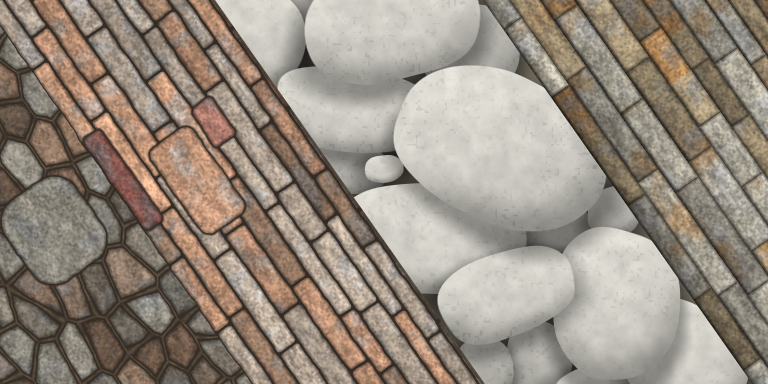
Give the GLSL for this texture, as a WebGL 2 fragment shader.

```glsl
#version 300 es
precision highp float;
uniform vec2 u_resolution;
out vec4 fragColor;

const vec2 ACROSS = vec2(.818, .575), ALONG = vec2(.575, -.818);
const float BRICK_START = .535, PEBBLE_START = 1.033, SLATE_START = 1.603;
const vec2 BRICK_SIZE = vec2(.0555, .25), SLATE_SIZE = vec2(.066, .25), FIELD_SIZE = vec2(.08, .12);
const vec3 GAP = vec3(.2, .17, .14), MORTAR = vec3(.42, .36, .29);
const vec3 TAN = vec3(.68, .62, .56), SALMON = vec3(.75, .58, .47), BROWN = vec3(.58, .47, .39);
const vec3 CRIMSON = vec3(.53, .34, .31), PINK = vec3(.68, .48, .43);
const vec3 GREY = vec3(.6, .58, .53), OLIVE = vec3(.57, .51, .41), RUST = vec3(.58, .44, .29);
const vec3 WHITE = vec3(1, .99, .95), PEBBLE_GAP = vec3(.42, .4, .35);
const float BACK_TONE = .7, FRONT_TONE = .82;
// Pebbles from back to front: centre, radii
const vec4 BACK[7] = vec4[](vec4(.76, .99, .09, .12), vec4(1.22, .87, .13, .12),
    vec4(.9, .56, .11, .07), vec4(1.45, .4, .11, .06), vec4(1.4, .05, .09, .12),
    vec4(1.26, .03, .075, .09), vec4(1.6, .45, .07, .065));
const vec4 FRONT[10] = vec4[](vec4(.62, .91, .178, .15), vec4(.92, .715, .205, .112),
    vec4(1.025, .945, .235, .155), vec4(1, .56, .05, .036), vec4(1.12, .375, .25, .145),
    vec4(1.55, 0, .11, .05), vec4(1.78, .06, .18, .14), vec4(1.6, .215, .165, .195),
    vec4(1.32, .235, .185, .11), vec4(1.302, .613, .28, .195));
const float FRONT_ANGLE[10] = float[](-.5, -.15, .2, .1, -.1, .2, -.6, 0., .32, -.4);

float hash(vec2 p) {
    vec3 q = fract(p.xyx * .1031);
    q += dot(q, q.yzx + 33.33);
    return fract((q.x + q.y) * q.z);
}
float noise(vec2 p) {
    vec2 i = floor(p), f = fract(p);
    f = f * f * (3. - 2. * f);
    return mix(mix(hash(i), hash(i + vec2(1, 0)), f.x),
               mix(hash(i + vec2(0, 1)), hash(i + 1.), f.x), f.y);
}
float fbm(vec2 p) {
    float sum = 0., amp = .5;
    for (int i = 0; i < 4; i++, amp *= .5, p = p * 2.03 + 7.1) sum += amp * noise(p);
    return sum;
}
float cover(float d) { return clamp(.5 - d * u_resolution.y, 0., 1.); }
float box(vec2 p, vec2 size, float corner) {
    vec2 q = abs(p) - size + corner;
    return length(max(q, 0.)) + min(max(q.x, q.y), 0.) - corner;
}
// Irregular division of a line: index, distance to each end
float division(float i, float seed) { return i == 0. ? i : i + .55 * (hash(vec2(i, seed)) - .5); }
vec3 course(float x, float seed) {
    float i = floor(x + .5);
    if (x < division(i, seed)) i -= 1.;
    return vec3(i, x - division(i, seed), division(i + 1., seed) - x);
}
// Blocks in rows: signed distance, index, position within the block
float blocks(vec2 st, vec2 size, float gap, float corner, out vec2 id, out vec2 local) {
    vec3 row = course(st.x / size.x, 3.);
    size.y *= mix(.7, 1.4, hash(vec2(row.x, 7)));
    vec3 cell = course(st.y / size.y + row.x * .37, row.x + 11.);
    id = vec2(row.x, cell.x);
    vec2 extent = .5 * size * vec2(row.y + row.z, cell.y + cell.z);
    local = .5 * size * vec2(row.y - row.z, cell.y - cell.z);
    float d = box(local, extent - gap, corner);
    local /= extent;
    return d;
}
vec3 stone(vec3 under, float d, vec3 tint, vec2 st, float tilt, float seed) {
    vec3 c = tint * (.57 + .55 * fbm(st * vec2(60, 30) + seed * 37.) + .34 * noise(st * 170.));
    c = mix(c, vec3(dot(c, vec3(.35))), .6 * smoothstep(.45, .7, fbm(st * 18. + seed * 19.)));
    c *= mix(.65, 1., smoothstep(0., -.009, d)) * (1. + .07 * tilt);
    return mix(mix(under, GAP, smoothstep(.009, .001, d)), c, cover(d));
}
vec3 fieldstones(vec2 st) {
    vec2 g = st / FIELD_SIZE, id = floor(g);
    float near = 9., second = 9.;
    for (int n = 0; n < 9; n++) {
        vec2 cell = floor(g) + vec2(n % 3, n / 3) - 1.;
        float d = length(g - cell - .15 - .7 * vec2(hash(cell), hash(cell + 41.)));
        second = min(second, max(d, near));
        if (d < near) { near = d; id = cell; }
    }
    float h = hash(id + 5.);
    vec3 tint = mix(GREY, BROWN, smoothstep(.4, .9, h)) * mix(.68, 1.02, hash(id + 9.));
    vec3 c = stone(MORTAR * (.5 + fbm(st * 60.)), .006 - .045 * (second - near), tint, st, 0., h);
    return stone(c, box(st - vec2(.345, -.247), vec2(.11, .125), .065), GREY * .9, st, .2, 2.);
}
vec3 bricks(vec2 st) {
    vec2 id, local;
    float d = blocks(st - vec2(BRICK_START, 0), BRICK_SIZE, .003, .008, id, local);
    float h = hash(id + 23.);
    vec3 tint = h < .42 ? TAN : h < .8 ? SALMON : BROWN;
    vec3 c = stone(GAP, d, tint * mix(.85, 1.1, hash(id + 3.)), st, local.x, h);
    // Accent blocks
    c = stone(c, box(st - vec2(.725, -.139), vec2(.066, .135), .025), SALMON, st, .3, 4.);
    c = stone(c, box(st - vec2(.567, -.25), vec2(.027, .145), .012), CRIMSON, st, 0., 5.);
    return stone(c, box(st - vec2(.846, -.239), vec2(.032, .06), .012), PINK, st, 0., 6.);
}
vec3 slates(vec2 st) {
    vec2 id, local;
    float d = blocks(st - vec2(SLATE_START, 0), SLATE_SIZE, .0005, .001, id, local);
    float h = hash(id + 61.), warmth = h + .4 * smoothstep(.7, .1, st.y);
    vec3 tint = warmth < .65 ? GREY : warmth < 1.15 ? OLIVE : RUST;
    tint = mix(tint, RUST, .6 * smoothstep(.55, .72, fbm(st * 7. + h * 9.)));
    vec3 c = stone(GAP, d, tint * mix(.8, 1.2, hash(id + 8.)), st, local.x, h);
    c *= 1. - .5 * smoothstep(-.6, -1., local.x) * hash(id + 14.);
    return c * mix(.75, 1., smoothstep(0., .04, st.x - SLATE_START));
}
vec3 pebble(vec3 under, vec2 p, vec4 shape, float angle, float tone) {
    vec2 v = p - shape.xy, turn = vec2(cos(angle), sin(angle));
    vec2 q = vec2(dot(v, turn), turn.x * v.y - turn.y * v.x) / shape.zw;
    vec2 w = q * 1.5 + shape.xy * 31.;
    q += .12 * (vec2(noise(w), noise(w + 17.)) - .5);
    float k = pow(dot(pow(abs(q), vec2(2.3)), vec2(1)), 1. / 2.3);
    float d = (k - 1.) * min(shape.z, shape.w), lit = dot(v / shape.zw, vec2(-.25, .9));
    under *= mix(.66, 1., smoothstep(-.01, .04, d + .15 * v.y));
    float shade = 1. + .07 * lit - .24 * smoothstep(.5, 1., k) * smoothstep(.2, -.8, lit);
    shade *= .92 + .17 * fbm(p * 30. + shape.xy * 9.);
    shade -= .1 * smoothstep(.7, .95, noise(p * 130.)) * noise(p * 9.);
    return mix(under, WHITE * tone * shade, cover(d));
}
void main() {
    vec2 p = gl_FragCoord.xy / u_resolution * vec2(2, 1);
    vec2 st = vec2(dot(p, ACROSS), dot(p, ALONG));
    vec2 rough = st + .008 * (vec2(fbm(p * 24.), fbm(p * 24. + 50.)) - .5);
    vec3 heap = PEBBLE_GAP;
    for (int i = 0; i < 7; i++) heap = pebble(heap, p, BACK[i], 0., BACK_TONE);
    for (int i = 0; i < 10; i++) heap = pebble(heap, p, FRONT[i], FRONT_ANGLE[i], FRONT_TONE);
    // Diagonal bands
    vec3 c = mix(fieldstones(rough), bricks(rough), cover(BRICK_START - rough.x));
    c = mix(c, GAP, .7 * smoothstep(.007, .002, abs(st.x - PEBBLE_START + .003)));
    c = mix(c, heap, cover(PEBBLE_START - st.x));
    fragColor = vec4(mix(c, slates(st), cover(SLATE_START - st.x)), 1);
}
```
